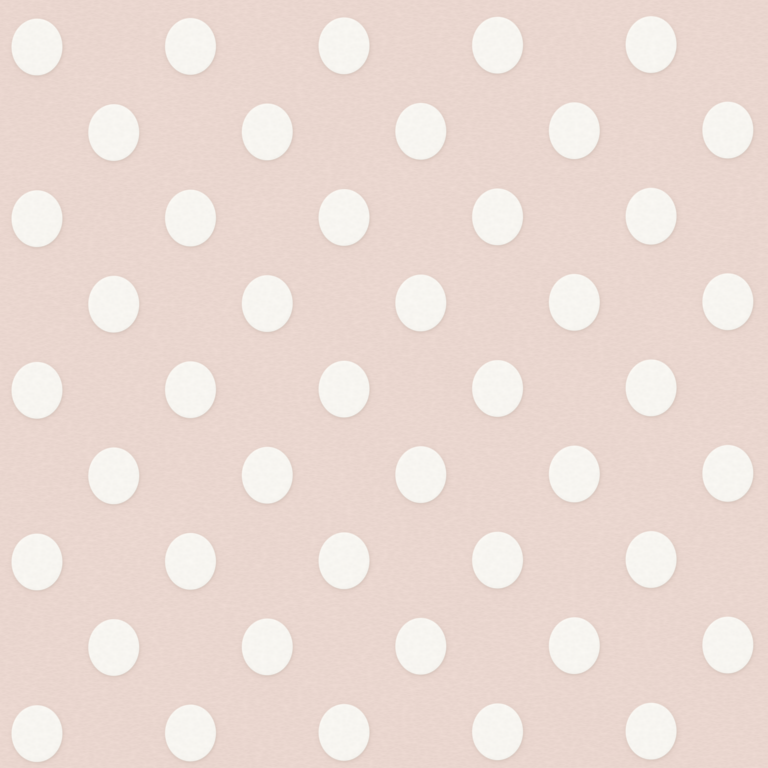
Reproduce this pattern procedurally as a Shadertoy shader.

```glsl
// Staggered cream oval dots, slightly raised, on finely grained blush paper.

const vec3 PAPER_COLOR = vec3(0.918, 0.841, 0.812);
const vec3 DOT_COLOR = vec3(0.970, 0.963, 0.945);
const vec3 SHADOW_COLOR = vec3(0.79, 0.71, 0.67);

const vec2 DOT_PERIOD = vec2(0.1999, 0.2235);  // spacing within one lattice
const vec2 DOT_ORIGIN = vec2(0.0482, 0.0447);  // centre of the lower left dot
const vec2 DOT_RADII = vec2(0.0332, 0.0370);
const float ROW_SLOPE = 0.004;                 // rows rise slightly to the right

const vec2 LIGHT_DIR = vec2(-0.45, 0.89);
const float SHADOW_WIDTH = 0.0022;
const float RIM_WIDTH = 0.0018;

const vec2 PAPER_GRAIN_SCALE = vec2(110.0, 270.0);
const vec2 DOT_GRAIN_SCALE = vec2(120.0, 160.0);
const float PAPER_GRAIN = 0.034;
const float DOT_GRAIN = 0.022;
const float MOTTLE = 0.003;

vec2 hash22(vec2 p) {
    vec3 q = fract(p.xyx * vec3(0.1031, 0.1030, 0.0973));
    q += dot(q, q.yzx + 33.33);
    return fract((q.xx + q.yz) * q.zy);
}

// Distance to the nearest jittered feature point, centred near zero
float cellular(vec2 p) {
    vec2 cell = floor(p);
    float nearest = 2.0;
    for (int y = -1; y <= 1; y++) {
        for (int x = -1; x <= 1; x++) {
            vec2 neighbour = cell + vec2(x, y);
            nearest = min(nearest, length(neighbour + hash22(neighbour) - p));
        }
    }
    return nearest - 0.48;
}

float grain(vec2 p) {
    return 0.65 * cellular(p) + 0.35 * cellular(p * 1.9 + 17.0);
}

// Broad, faint unevenness from layered sines
float mottle(vec2 p) {
    float sum = 0.0, weight = 0.5;
    for (int i = 0; i < 3; i++) {
        sum += weight * sin(p.x * 17.0 + 2.0 * sin(p.y * 13.0)) * sin(p.y * 23.0 + p.x * 5.0);
        p = p.yx * 1.8 + 1.7;
        weight *= 0.5;
    }
    return sum;
}

// Offset from the nearest lattice point
vec2 latticeOffset(vec2 p) {
    return p - DOT_PERIOD * floor(p / DOT_PERIOD + 0.5);
}

// Approximate signed distance to an ellipse
float ellipseDistance(vec2 p, vec2 radii) {
    float k0 = length(p / radii);
    float k1 = length(p / (radii * radii));
    return k0 * (k0 - 1.0) / max(k1, 0.001);
}

void mainImage(out vec4 fragColor, in vec2 fragCoord) {
    vec2 uv = fragCoord / iResolution.y;
    float pixel = 1.0 / iResolution.y;

    // Two interleaved lattices form the staggered rows
    vec2 p = uv - DOT_ORIGIN;
    p.y -= ROW_SLOPE * p.x;
    vec2 mainDot = latticeOffset(p);
    vec2 staggeredDot = latticeOffset(p - 0.5 * DOT_PERIOD);
    vec2 q = dot(mainDot, mainDot) < dot(staggeredDot, staggeredDot) ? mainDot : staggeredDot;
    float d = ellipseDistance(q, DOT_RADII);
    float facing = dot(normalize(q + vec2(1e-5)), LIGHT_DIR);

    // Paper with horizontal fibres and a soft shadow around each dot
    vec3 paper = PAPER_COLOR + PAPER_GRAIN * grain(uv * PAPER_GRAIN_SCALE) + MOTTLE * mottle(uv);
    float shadow = exp(-max(d, 0.0) / SHADOW_WIDTH) * (0.38 - 0.27 * facing);
    paper = mix(paper, SHADOW_COLOR, shadow);

    // Raised dot: lit upper rim, dimmer lower rim
    vec3 dots = DOT_COLOR + DOT_GRAIN * grain(uv * DOT_GRAIN_SCALE + 41.0);
    dots += 0.022 * facing * exp(min(d, 0.0) / RIM_WIDTH);

    float coverage = 1.0 - smoothstep(-pixel, pixel, d);
    fragColor = vec4(mix(paper, dots, coverage), 1.0);
}
```
